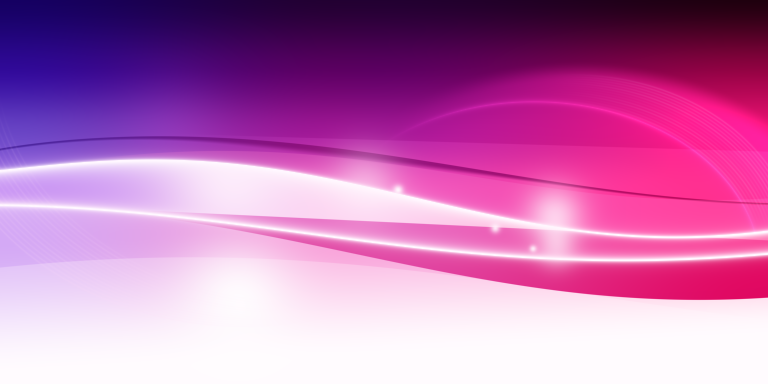
Reproduce this background procedurally as a Shadertoy shader.

```glsl
float hash(float n) { return fract(sin(n * 127.1) * 43758.5453); }

// Coverage of the region under a curve
float under(float y, float edge) {
    float w = 0.75 / iResolution.y;
    return 1.0 - smoothstep(edge - w, edge + w, y);
}

// Colour row from left through middle to right
vec3 across(vec3 left, vec3 middle, vec3 right, float x) {
    return mix(mix(left, middle, smoothstep(0.0, 0.9, x)), right, smoothstep(0.95, 2.0, x));
}

float glow(vec2 p, vec2 center, float radius) {
    vec2 d = (p - center) / radius;
    return exp(-dot(d, d));
}

// Approximate distance to an ellipse outline
float ellipseLine(vec2 p, vec2 center, vec2 radii) {
    vec2 q = (p - center) / radii;
    return abs(dot(q, q) - 1.0) / max(2.0 * length(q / radii), 0.01);
}

vec3 upperSky(vec2 p) {
    vec3 top = across(vec3(0.08, 0.0, 0.38), vec3(0.13, 0.0, 0.19), vec3(0.11, 0.0, 0.05), p.x);
    vec3 high = across(vec3(0.20, 0.04, 0.62), vec3(0.38, 0.0, 0.40), vec3(0.62, 0.01, 0.28), p.x);
    vec3 low = across(vec3(0.42, 0.28, 0.78), vec3(0.64, 0.09, 0.59), vec3(0.95, 0.08, 0.47), p.x);
    vec3 base = across(vec3(0.62, 0.40, 0.90), vec3(0.87, 0.23, 0.67), vec3(0.98, 0.13, 0.50), p.x);
    vec3 c = mix(top, high, smoothstep(1.02, 0.77, p.y));
    c = mix(c, low, smoothstep(0.83, 0.63, p.y));
    return mix(c, base, smoothstep(0.66, 0.50, p.y));
}

vec3 lowerField(vec2 p) {
    vec3 tint = across(vec3(0.83, 0.66, 0.96), vec3(0.97, 0.58, 0.83), vec3(1.0, 0.48, 0.70), p.x);
    return mix(tint, vec3(1.0, 0.99, 1.0), smoothstep(0.43, 0.07, p.y + 0.05 * (1.0 - p.x)));
}

// Fans of fine light strands
float strands(vec2 p) {
    float sum = 0.0;
    float w = 0.0025;
    for (int i = 0; i < 14; i++) {
        float t = float(i) / 13.0;
        float bright = 0.3 + 0.7 * hash(float(i) + 3.0);
        float right = ellipseLine(p, vec2(1.39 + 0.10 * t, 0.30 + 0.03 * t), vec2(0.59, 0.435 + 0.04 * t));
        float left = ellipseLine(p, vec2(0.80 - 0.16 * t, 0.84 - 0.03 * t), vec2(0.81, 0.63 + 0.03 * t));
        float rightFade = smoothstep(1.4, 1.85, p.x) * smoothstep(0.40, 0.50, p.y);
        float leftFade = smoothstep(0.95, 0.25, p.x) * smoothstep(0.78, 0.50, p.y);
        sum += bright * (exp(-right * right / (w * w)) * rightFade
                       + exp(-left * left / (w * w)) * leftFade);
    }
    return sum;
}

void mainImage(out vec4 fragColor, in vec2 fragCoord) {
    vec2 p = fragCoord / iResolution.xy * vec2(2.0, 1.0);
    float x = p.x, y = p.y;

    // Wave edges
    float crest = 0.481 + 0.099 * cos((x - 0.42) * 2.344) + 0.019 * exp(-5.0 * x);
    float keel = 0.394 + 0.072 * cos(1.87 * x + 0.1);
    float shadow = 0.339 + 0.12 * cos(1.753 * x - 0.049);
    float crease = 0.558 + 0.088 * cos((x - 0.4) * 1.85) - 0.01 * exp(-6.0 * x);
    float veil = 0.543 + 0.064 * cos((x - 0.58) * 2.47);
    float fold = 0.47 - 0.048 * x;
    float haze = 0.23 + 0.10 * cos((x - 0.5) * 1.5);

    // Upper field with large translucent discs
    vec3 col = upperSky(p);
    vec2 disc = (p - vec2(1.50, 0.30)) / vec2(0.72, 0.53);
    float rim = dot(disc, disc);
    col += vec3(0.22, 0.05, 0.16) * smoothstep(1.05, 0.85, rim) * smoothstep(0.3, 0.9, rim)
         * smoothstep(0.95, 1.6, x);
    float arc = ellipseLine(p, vec2(1.39, 0.30), vec2(0.59, 0.435));
    col += vec3(0.16, 0.07, 0.14) * exp(-arc * 180.0) * smoothstep(0.95, 1.3, x);
    col += 0.05 * under(y, 0.665 - 0.03 * x) * smoothstep(0.4, 0.9, x);
    col += vec3(0.05, 0.04, 0.05) * glow(p, vec2(0.45, 0.70), 0.14);

    // Dark crease and the veil below it
    float creaseWidth = 0.005 + 0.014 * exp(-pow((x - 0.9) / 0.4, 2.0));
    float creaseMask = under(y, crease) * smoothstep(crease - creaseWidth * 1.5, crease - creaseWidth * 0.4, y);
    col = mix(col, across(vec3(0.25, 0.10, 0.58), vec3(0.52, 0.03, 0.44), vec3(0.68, 0.0, 0.30), x), 0.8 * creaseMask);
    col = mix(col, vec3(0.98, 0.48, 0.80), 0.25 * under(y, veil) * smoothstep(0.1, 0.6, x));

    // Ribbon between crest and keel
    float depth = clamp((crest - y) / max(crest - keel, 0.02), 0.0, 1.0);
    vec3 body = across(vec3(0.76, 0.54, 0.95), vec3(0.99, 0.82, 0.94), vec3(1.0, 0.28, 0.60), x);
    vec3 ribbon = mix(body, vec3(1.0), 0.85 * exp(-depth * 5.0));
    ribbon = mix(ribbon, vec3(1.0, 0.95, 0.99), 0.8 * glow(p, vec2(0.60, 0.525), 0.16));
    vec3 inner = across(vec3(0.84, 0.60, 0.93), vec3(0.89, 0.33, 0.72), vec3(0.97, 0.10, 0.50), x);
    ribbon = mix(ribbon, inner, 0.85 * under(y, fold) * smoothstep(0.1, 0.75, x));
    ribbon = mix(ribbon, vec3(1.0, 0.88, 0.96), 0.7 * exp(-max(y - keel, 0.0) * 65.0));
    col = mix(col, ribbon, under(y, crest));

    // Lower field, haze and shadow wave
    vec3 floorColor = lowerField(p);
    floorColor = mix(floorColor, vec3(1.0, 0.97, 0.99), 0.28 * under(y, haze));
    floorColor = mix(floorColor, vec3(1.0), 0.9 * glow(p, vec2(0.62, 0.22), 0.15));
    vec3 band = across(vec3(0.88, 0.65, 0.93), vec3(0.88, 0.27, 0.64), vec3(0.88, 0.03, 0.38), x);
    floorColor = mix(floorColor, band, (1.0 - under(y, shadow)) * smoothstep(0.25, 0.8, x));
    col = mix(col, floorColor, under(y, keel));

    // Luminous edges
    float crestLine = exp(-abs(y - crest) * 210.0) + 0.25 * exp(-abs(y - crest) * 50.0);
    float keelLine = exp(-abs(y - keel) * 190.0) + 0.22 * exp(-abs(y - keel) * 50.0);
    col = mix(col, vec3(1.0, 0.97, 1.0), clamp(crestLine + keelLine, 0.0, 1.0));
    col = mix(col, vec3(1.0, 0.86, 0.97), min(0.16 * strands(p), 0.5));

    // Soft glows and small sparks
    float light = 0.50 * glow(p, vec2(0.95, 0.52), 0.09) + 0.75 * glow(p, vec2(1.445, 0.44), 0.075);
    light += 0.45 * glow(p, vec2(1.45, 0.35), 0.05) + 0.8 * glow(p, vec2(1.037, 0.505), 0.013);
    light += 0.9 * glow(p, vec2(1.29, 0.406), 0.012) + 0.7 * glow(p, vec2(1.388, 0.352), 0.009);
    col = mix(col, vec3(1.0, 0.96, 0.99), clamp(light, 0.0, 1.0));
    fragColor = vec4(clamp(col, 0.0, 1.0), 1.0);
}
```
